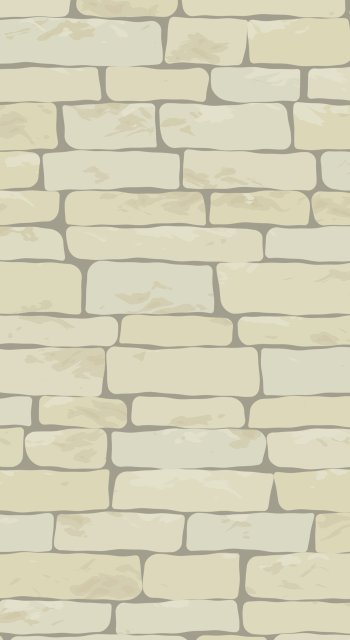
This texture is drawn by a WebGL 2 fragment shader. Its source:

```glsl
#version 300 es
precision highp float;
// Dry stone wall: uneven courses of long cream stones with flat mottling over grey mortar.

#define COURSES 15.5        // courses per canvas height
#define STONE_WIDTH 0.205   // mean stone length, in canvas heights
#define GAP vec2(0.0036, 0.0023)
#define WOBBLE 0.0030       // waviness of the stone outlines
#define MORTAR vec3(0.635, 0.618, 0.555)
#define CREAM vec3(0.873, 0.860, 0.765)
#define STRAW vec3(0.862, 0.842, 0.718)
#define PALE vec3(0.853, 0.850, 0.768)
#define SHADE vec3(0.832, 0.808, 0.690)
#define DEEP vec3(0.808, 0.775, 0.650)
#define LIGHT vec3(0.893, 0.885, 0.800)

uniform vec2 u_resolution;
out vec4 fragColor;

float hash(vec2 p) {
    vec3 q = fract(p.xyx * vec3(0.1031, 0.1030, 0.0973));
    q += dot(q, q.yzx + 33.33);
    return fract((q.x + q.y) * q.z);
}

vec2 hash2(vec2 p) {
    return vec2(hash(p), hash(p + 57.3));
}

// Distance to the nearest scattered point
float cells(vec2 p) {
    vec2 base = floor(p);
    float nearest = 4.0;
    for (int j = -1; j <= 1; j++)
        for (int i = -1; i <= 1; i++) {
            vec2 cell = base + vec2(i, j);
            vec2 away = cell + hash2(cell) - p;
            nearest = min(nearest, dot(away, away));
        }
    return sqrt(nearest);
}

// Two layers of cells, bent by sines into ragged stains
float stains(vec2 p) {
    p += 0.35 * sin(p.yx * 2.3) + 0.13 * sin(p.yx * 6.1 + 1.0);
    return cells(p) + 0.4 * cells(p * 2.7 + 9.0);
}

float waves(float x, float seed) {
    return 0.65 * sin(x * 27.0 + seed) + 0.35 * sin(x * 61.0 + seed * 2.3)
         + 0.16 * sin(x * 143.0 + seed * 4.1);
}

// Heights of the bed joints and positions of the upright joints
float bedJoint(float row) {
    return (row + 0.36 * (hash(vec2(row, 11.0)) - 0.5)) / COURSES;
}

float rowShift(float row) {
    return hash(vec2(row, 41.0));
}

float sideJoint(vec2 id) {
    return (id.x + rowShift(id.y) + 0.66 * (hash(id + 23.0) - 0.5)) * STONE_WIDTH;
}

// Rounded box with wavy sides and a different radius at each corner
float stoneDistance(vec2 q, vec2 halfSize, vec2 id) {
    vec2 side = step(0.0, q);
    q.y += (hash(id + 5.0) - 0.5) * 0.035 * q.x;
    q.x += (hash(id + 7.0) - 0.5) * 0.25 * q.y;
    vec2 seed = 6.28 * vec2(hash(id + 13.0 + side.x * 3.0), hash(id + 19.0 + side.y * 3.0));
    vec2 box = halfSize - GAP + WOBBLE * vec2(waves(q.y, seed.x), waves(q.x, seed.y));
    float corner = hash(id * 3.0 + side + 71.0);
    float radius = min(mix(0.005, 0.024, corner * corner), box.y * 0.9);
    vec2 d = abs(q) - box + radius;
    return length(max(d, 0.0)) + min(max(d.x, d.y), 0.0) - radius;
}

// Flat base tone with stains gathered around two spots
vec3 stoneColor(vec2 q, vec2 halfSize, vec2 id, float pixel) {
    float tone = hash(id + 31.0);
    vec3 color = mix(CREAM, STRAW, smoothstep(0.45, 0.85, tone));
    color = mix(color, PALE, 1.0 - smoothstep(0.1, 0.4, tone));
    vec2 unit = q / halfSize;
    vec2 grain = q * vec2(19.0, 37.0) + 40.0 * hash2(id + 3.0);
    float soft = 30.0 * pixel;

    vec2 darkSpot = 1.8 * hash2(id + 83.0) - 0.9;
    float reach = mix(0.35, 1.05, hash(id + 91.0)) - 0.62 * length(unit - darkSpot);
    float dark = reach - stains(grain);
    vec3 shade = mix(SHADE, color - 0.035, 0.5 * hash(id + 97.0));
    color = mix(color, shade, smoothstep(-soft, soft, dark));
    color = mix(color, DEEP, 0.75 * smoothstep(-soft, soft, dark - 0.33));

    vec2 lightSpot = vec2(1.8 * hash(id + 101.0) - 0.9, 0.85);
    reach = mix(0.25, 0.95, hash(id + 103.0)) - 0.6 * length(unit - lightSpot);
    float light = reach - stains(grain * 0.9 + 17.0);
    return mix(color, LIGHT, 0.85 * smoothstep(-soft, soft, light));
}

void main() {
    vec2 p = gl_FragCoord.xy / u_resolution.y;
    float pixel = 1.0 / u_resolution.y;
    vec3 color = MORTAR;
    // Lay every stone that may reach this point
    for (int j = -1; j <= 1; j++) {
        float row = floor(p.y * COURSES) + float(j);
        float column = floor(p.x / STONE_WIDTH - rowShift(row));
        for (int i = -1; i <= 1; i++) {
            vec2 id = vec2(column + float(i), row);
            vec2 low = vec2(sideJoint(id), bedJoint(row));
            vec2 high = vec2(sideJoint(id + vec2(1.0, 0.0)), bedJoint(row + 1.0));
            vec2 halfSize = 0.5 * (high - low);
            vec2 q = p - 0.5 * (low + high);
            float cover = 1.0 - smoothstep(-0.7 * pixel, 0.7 * pixel, stoneDistance(q, halfSize, id));
            if (cover > 0.0) color = mix(color, stoneColor(q, halfSize, id, pixel), cover);
        }
    }
    fragColor = vec4(color, 1.0);
}
```
